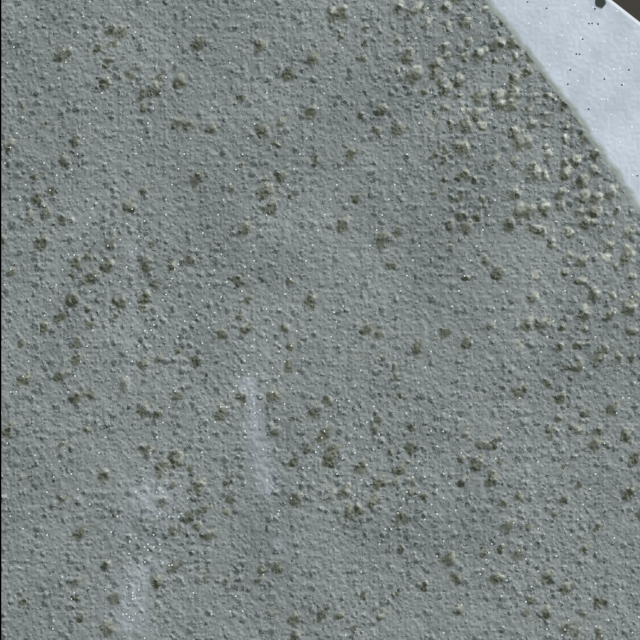
Write a Shadertoy shader that draws this texture.

```glsl
// Aerial view of grey-green scrubland beside a pale track in the upper right.
// Layers of sunlit shrubs with cast shadows lie over embossed grain,
// with bare streaks and small bright stones between them.

const vec2 SUN = vec2(0.6, 0.8);

float hash(vec2 p) {
    return fract(sin(dot(p, vec2(127.1, 311.7))) * 43758.5453);
}

float noise(vec2 p) {
    vec2 i = floor(p), f = fract(p);
    f = f * f * (3.0 - 2.0 * f);
    return mix(mix(hash(i), hash(i + vec2(1, 0)), f.x),
               mix(hash(i + vec2(0, 1)), hash(i + vec2(1, 1)), f.x), f.y);
}

float fbm(vec2 p) {
    float sum = 0.0, amp = 0.53;
    for (int i = 0; i < 4; i++) {
        sum += amp * noise(p);
        p = p * 2.03 + 17.3;
        amp *= 0.5;
    }
    return sum;
}

// Slope of the noise towards the sun
float emboss(vec2 p) {
    return noise(p) - noise(p + SUN * 0.8);
}

// Scattered ragged shrubs: x = shadow, y = lit crown
vec2 shrubs(vec2 p, float cells, float density) {
    vec2 g = p * cells;
    g += 0.35 * (vec2(noise(g * 2.7), noise(g * 2.7 + 41.0)) - 0.5);
    vec2 id = floor(g), cover = vec2(0.0);
    for (int y = -1; y <= 1; y++)
    for (int x = -1; x <= 1; x++) {
        vec2 c = id + vec2(x, y), seed = c + cells * 1.7;
        if (hash(seed) > density) continue;
        vec2 jitter = vec2(hash(seed + 3.1), hash(seed + 7.7));
        vec2 d = g - c - mix(vec2(0.15), vec2(0.85), jitter);
        float r = mix(0.2, 0.48, hash(seed + 11.9));
        float shadow = 1.0 - smoothstep(0.4, 1.2, length(d + SUN * r * 0.4) / r);
        float crown = 1.0 - smoothstep(0.3, 0.95, length(d - SUN * r * 0.5) / r);
        cover = max(cover, vec2(shadow, crown));
    }
    return cover;
}

// Sparse bright stones
float stones(vec2 p, float density) {
    vec2 g = p * 210.0, id = floor(g);
    vec2 d = fract(g) - 0.5 - 0.3 * (vec2(hash(id + 5.0), hash(id + 8.0)) - 0.5);
    return step(hash(id + 2.0), density) * (1.0 - smoothstep(0.1, 0.5, length(d)));
}

// Soft strip between two points
float streak(vec2 p, vec2 a, vec2 b, float width) {
    vec2 ab = b - a;
    float d = length(p - a - ab * clamp(dot(p - a, ab) / dot(ab, ab), 0.0, 1.0));
    return exp(-d * d / (width * width));
}

void mainImage(out vec4 fragColor, in vec2 fragCoord) {
    vec2 p = fragCoord / iResolution.xy;
    float drop = 1.0 - p.y;

    // Signed distance to the curved track edge, positive on the track
    float track = (p.x - 0.755 - 0.85 * drop + 0.38 * drop * drop) * 0.78;
    track += 0.006 * (noise(p * 60.0) - 0.5);

    // Bare ground
    float patches = fbm(p * 7.0);
    float bare = streak(p, vec2(0.385, 0.40), vec2(0.415, 0.25), 0.018)
               + 0.7 * streak(p, vec2(0.415, 0.25), vec2(0.44, 0.14), 0.008)
               + 0.8 * streak(p, vec2(0.235, 0.22), vec2(0.20, 0.02), 0.035)
               + 0.4 * streak(p, vec2(0.21, 0.70), vec2(0.20, 0.40), 0.010);
    bare = clamp(bare * smoothstep(0.25, 0.65, fbm(p * 28.0)), 0.0, 1.0);

    // Vegetation is thickest along the track
    float thicket = smoothstep(-0.30, -0.04, track) * smoothstep(0.25, 0.55, p.y);
    float open = 1.0 - 0.6 * bare;
    float clumps = smoothstep(0.35, 0.65, patches);
    vec2 large = shrubs(p, 38.0, (0.10 + 0.22 * clumps + 0.6 * thicket) * open);
    vec2 medium = shrubs(p + 0.37, 74.0, (0.28 + 0.3 * clumps) * open);
    vec2 small = shrubs(p + 0.71, 140.0, 0.55 * open);

    // Ground tone, grain, shadows, then crowns
    float tone = 0.515 + 0.10 * (fbm(p * 12.0 + 30.0) - 0.5) + 0.09 * bare;
    tone += 0.12 * emboss(p * 250.0) + 0.09 * emboss(p * 125.0 + 9.0);
    tone -= 0.09 * small.x + 0.14 * medium.x + 0.17 * large.x;
    tone += 0.08 * small.y + 0.10 * medium.y;
    tone += large.y * (0.06 + 0.13 * thicket + 0.16 * (noise(p * 210.0) - 0.5));
    tone = max(tone, 0.23);
    vec3 color = tone + vec3(-0.012, 0.018, 0.017);
    color += vec3(0.015, 0.005, -0.03) * max(large.x, large.y);
    color += vec3(0.0, 0.005, 0.025) * bare;
    color = mix(color, vec3(0.85, 0.88, 0.88), 0.85 * stones(p, 0.002 + 0.07 * bare));

    // Pale track with a grassy verge and a few dark specks
    vec3 dust = vec3(0.74, 0.78, 0.82) + 0.12 * (fbm(p * vec2(30.0, 24.0)) - 0.5);
    dust += 0.05 * emboss(p * 220.0) + 0.12 * stones(p, 0.03);
    dust -= 0.35 * stones(p + 0.53, 0.008);
    vec3 verge = vec3(0.58, 0.62, 0.60) + 0.08 * emboss(p * 180.0);
    dust = mix(verge, dust, smoothstep(0.003, 0.013, track));
    color = mix(color, dust, smoothstep(-0.002, 0.003, track));

    // Dark roof in the corner with a bright rim, and a bush beside it
    float roof = (p.x - 0.955 - 1.28 * drop) * 0.62;
    color = mix(color, vec3(0.88, 0.91, 0.93), smoothstep(-0.006, -0.003, roof));
    color = mix(color, vec3(0.27, 0.26, 0.24), smoothstep(-0.001, 0.002, roof));
    float bush = length(p - vec2(0.94, 0.998)) + 0.008 * (noise(p * 150.0) - 0.5);
    color = mix(vec3(0.24, 0.27, 0.26), color, smoothstep(0.007, 0.012, bush));

    // Thin black margin on the left
    color *= smoothstep(0.001, 0.003, p.x);
    fragColor = vec4(color, 1.0);
}
```
